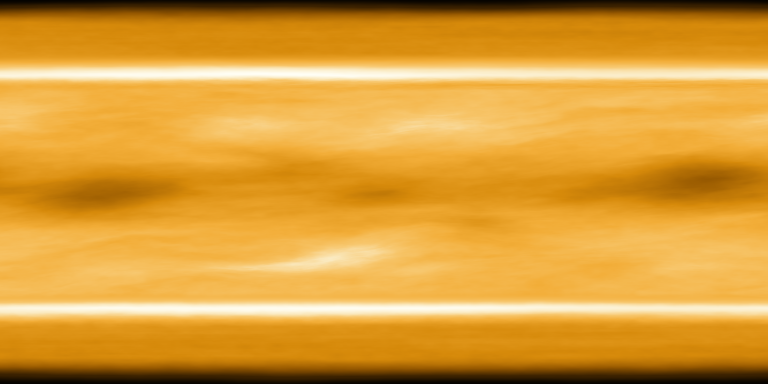
A Shadertoy shader for this texture:

```glsl
float hash(vec2 p) {
    p = fract(p * vec2(0.1031, 0.1137));
    p += dot(p, p.yx + 33.33);
    return fract((p.x + p.y) * p.x * 7.31);
}

float noise(vec2 p) {
    vec2 cell = floor(p), f = fract(p);
    f = f * f * (3.0 - 2.0 * f);
    float low = mix(hash(cell), hash(cell + vec2(1, 0)), f.x);
    float high = mix(hash(cell + vec2(0, 1)), hash(cell + vec2(1, 1)), f.x);
    return mix(low, high, f.y);
}

// Signed fractal noise, roughly -0.5 to 0.5
float fbm(vec2 p) {
    float sum = 0.0, amplitude = 0.5;
    for (int i = 0; i < 5; i++) {
        sum += amplitude * (noise(p) - 0.5);
        p = p * 2.03 + vec2(17.3, 9.1);
        amplitude *= 0.5;
    }
    return sum;
}

// Soft slanted ellipse that wraps around horizontally
float cloud(vec2 uv, vec2 center, vec2 radius, float slope) {
    vec2 d = uv - center;
    d.x = fract(d.x + 0.5) - 0.5;
    d.y -= slope * d.x;
    d /= radius;
    return exp(-dot(d, d));
}

float bell(float y, float center, float width) {
    float d = (y - center) / width;
    return exp(-d * d);
}

// Bright stripe with separate lower and upper fades
float stripe(float y, vec2 lower, vec2 upper) {
    return smoothstep(lower.x, lower.y, y) * (1.0 - smoothstep(upper.x, upper.y, y));
}

vec3 amber(float tone) {
    vec3 c = mix(vec3(0.01, 0.005, 0.0), vec3(0.23, 0.13, 0.0), smoothstep(0.0, 0.2, tone));
    c = mix(c, vec3(0.58, 0.34, 0.0), clamp((tone - 0.2) / 0.2, 0.0, 1.0));
    c = mix(c, vec3(0.84, 0.54, 0.04), clamp((tone - 0.4) / 0.2, 0.0, 1.0));
    c = mix(c, vec3(0.95, 0.68, 0.22), clamp((tone - 0.6) / 0.14, 0.0, 1.0));
    c = mix(c, vec3(0.97, 0.78, 0.43), clamp((tone - 0.74) / 0.1, 0.0, 1.0));
    c = mix(c, vec3(0.98, 0.91, 0.74), clamp((tone - 0.84) / 0.08, 0.0, 1.0));
    return mix(c, vec3(1.0, 1.0, 0.97), clamp((tone - 0.92) / 0.08, 0.0, 1.0));
}

// Dark storms along the central belt
float storms(vec2 uv) {
    float s = 0.19 * cloud(uv, vec2(0.13, 0.485), vec2(0.09, 0.055), 0.2);
    s += 0.20 * cloud(uv, vec2(0.915, 0.535), vec2(0.08, 0.06), 0.1);
    s += 0.09 * cloud(uv, vec2(0.49, 0.495), vec2(0.06, 0.04), 0.35);
    s += 0.10 * cloud(uv, vec2(0.385, 0.58), vec2(0.07, 0.04), -0.1);
    s += 0.07 * cloud(uv, vec2(0.625, 0.425), vec2(0.05, 0.035), 0.0);
    return s + 0.05 * cloud(uv, vec2(0.77, 0.49), vec2(0.07, 0.03), 0.2);
}

// Pale wisps on both sides of the belt
float wisps(vec2 uv) {
    float w = 0.14 * cloud(uv, vec2(0.42, 0.322), vec2(0.095, 0.027), 0.2);
    w += 0.08 * cloud(uv, vec2(0.31, 0.305), vec2(0.08, 0.016), 0.12);
    w += 0.06 * cloud(uv, vec2(0.17, 0.29), vec2(0.07, 0.018), 0.0);
    w += 0.09 * cloud(uv, vec2(0.885, 0.303), vec2(0.06, 0.02), 0.08);
    w += 0.06 * cloud(uv, vec2(0.545, 0.3), vec2(0.06, 0.017), 0.1);
    w += 0.06 * cloud(uv, vec2(0.3, 0.67), vec2(0.085, 0.03), 0.12);
    w += 0.06 * cloud(uv, vec2(0.57, 0.67), vec2(0.09, 0.032), 0.2);
    return w + 0.09 * cloud(uv, vec2(0.005, 0.675), vec2(0.055, 0.035), 0.2);
}

void mainImage(out vec4 fragColor, in vec2 fragCoord) {
    vec2 uv = fragCoord / iResolution.xy;
    float y = uv.y;

    // Sheared turbulence, weaker outside the middle zone
    float middle = stripe(y, vec2(0.2, 0.24), vec2(0.76, 0.8));
    vec2 flow = vec2(uv.x, y - 0.09 * uv.x * middle);
    float swirl = fbm(flow * vec2(5.0, 12.0));
    vec2 warped = uv + vec2(0.03, 0.018) * swirl * middle;
    float streaks = fbm(flow * vec2(6.0, 27.0) + vec2(2.0, 4.0 + 2.0 * swirl));
    float grain = fbm(flow * vec2(50.0, 80.0));
    float lines = fbm(uv * vec2(3.0, 45.0) + 31.0);

    // Middle zone, belt and outer bands
    float outward = smoothstep(0.3, 0.47, abs(y - 0.5));
    float tone = mix(0.655 - 0.075 * outward, 0.775, middle);
    tone -= 0.15 * bell(warped.y, 0.51, 0.07);
    tone += wisps(warped) * (1.0 + 0.8 * streaks) - storms(warped);
    tone += middle * (0.13 * streaks + 0.05 * swirl) + 0.035 * grain;
    tone += (1.0 - middle) * 0.07 * lines;

    // Two luminous stripes
    float edgeY = y + 0.008 * streaks + 0.003 * grain;
    float glow = stripe(edgeY, vec2(0.77, 0.806), vec2(0.802, 0.86));
    glow += stripe(edgeY, vec2(0.146, 0.2), vec2(0.196, 0.234));
    float peak = 0.975 + 0.03 * cos(6.2832 * (uv.x - 0.35)) + 0.05 * lines;
    tone = mix(tone, peak, glow);

    // Dark poles
    float poleY = y + 0.012 * swirl;
    tone *= smoothstep(-0.012, 0.075, poleY) * (1.0 - smoothstep(0.935, 1.012, poleY));

    fragColor = vec4(amber(clamp(tone, 0.0, 1.0)), 1.0);
}
```
